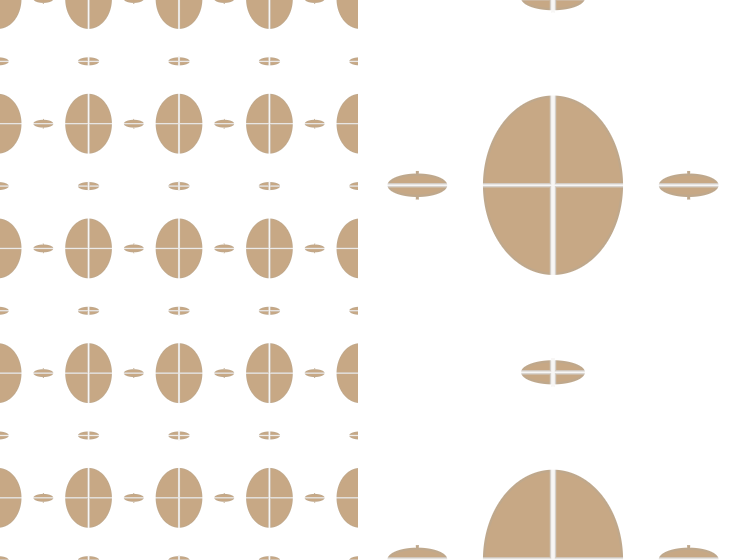
Left, the full canvas; right, a detail of the centre.
Write a Shadertoy shader that draws this pattern.

```glsl
// Lengths are fractions of the canvas height
const vec2 PERIOD = vec2(0.1615, 0.2227);
const float FIRST_ROW = 0.1110;
const vec2 LARGE_RADII = vec2(0.0417, 0.0534);
const vec2 SIDE_RADII = vec2(0.0178, 0.0070);
const vec2 LOWER_RADII = vec2(0.0190, 0.0072);
const vec2 TIP_SIZE = vec2(0.0009, 0.0085);
const float RIM_WIDTH = 0.0014;
const float SEAM_X_HALF = 0.0019;
const float SEAM_Y_HALF = 0.0013;
const float SEAM_EDGE = 0.0008;

const vec3 PAPER = vec3(1.0);
const vec3 TAN = vec3(0.78, 0.66, 0.52);
const vec3 RIM = vec3(0.75, 0.66, 0.55);
const vec3 SEAM_SHADE = vec3(0.83, 0.81, 0.79);
const vec3 SEAM_CORE = vec3(0.97, 0.965, 0.96);

// Offset from the nearest repeat centre
vec2 cellOffset(vec2 p) {
    return (fract(p / PERIOD + 0.5) - 0.5) * PERIOD;
}

// Approximate signed distance to an ellipse
float ellipseDistance(vec2 p, vec2 radii) {
    p = abs(p) + 1e-6;
    float k = length(p / radii);
    return k * (k - 1.0) / length(p / (radii * radii));
}

float boxDistance(vec2 p, vec2 halfSize) {
    vec2 d = abs(p) - halfSize;
    return length(max(d, 0.0)) + min(max(d.x, d.y), 0.0);
}

float coverage(float d, float pixel) {
    return clamp(0.5 - d / pixel, 0.0, 1.0);
}

// Filled oval with a greyed rim, split by pale seams
vec3 paintOval(vec3 base, vec2 p, float d, float seamDistance, float pixel) {
    vec3 fill = mix(RIM, TAN, coverage(d + RIM_WIDTH, pixel));
    fill = mix(fill, SEAM_SHADE, coverage(seamDistance, pixel));
    fill = mix(fill, SEAM_CORE, coverage(seamDistance + SEAM_EDGE, pixel));
    return mix(base, fill, coverage(d, pixel));
}

void mainImage(out vec4 fragColor, in vec2 fragCoord) {
    float pixel = 1.0 / iResolution.y;
    vec2 p = (fragCoord - vec2(0.5 * iResolution.x, 0.0)) * pixel;
    p.y -= FIRST_ROW;

    vec2 large = cellOffset(p);
    vec2 side = cellOffset(p - vec2(0.5 * PERIOD.x, 0.0));
    vec2 lower = cellOffset(p - vec2(0.0, 0.5 * PERIOD.y));

    // Small ovals carry a short tip above and below
    float largeD = ellipseDistance(large, LARGE_RADII);
    float sideD = min(ellipseDistance(side, SIDE_RADII), boxDistance(side, TIP_SIZE));
    float lowerD = min(ellipseDistance(lower, LOWER_RADII), boxDistance(lower, TIP_SIZE));

    // Side ovals have only the horizontal seam
    float largeSeam = min(abs(large.x) - SEAM_X_HALF, abs(large.y) - SEAM_Y_HALF);
    float sideSeam = abs(side.y) - SEAM_Y_HALF;
    float lowerSeam = min(abs(lower.x) - SEAM_X_HALF, abs(lower.y) - SEAM_Y_HALF);

    vec3 color = PAPER;
    color = paintOval(color, large, largeD, largeSeam, pixel);
    color = paintOval(color, side, sideD, sideSeam, pixel);
    color = paintOval(color, lower, lowerD, lowerSeam, pixel);
    fragColor = vec4(color, 1.0);
}
```
